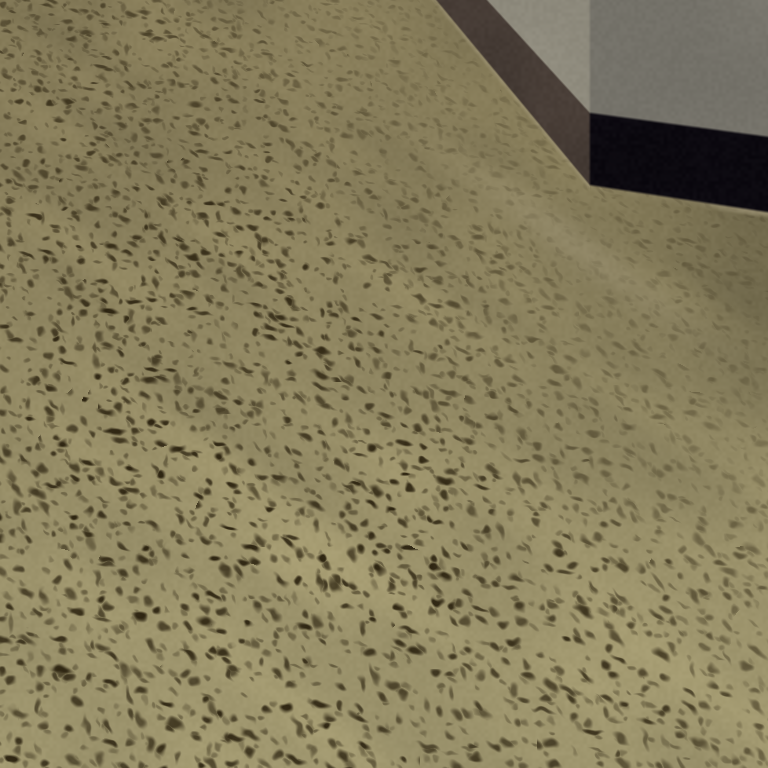
Give the GLSL for this texture, as a WebGL 1 fragment shader.

```glsl
precision highp float;
// Speckled tan floor receding toward the dark skirting of a wall corner.

uniform vec2 u_resolution;

const float CORNER_X = 0.768;
const vec3 FLOOR_NEAR = vec3(0.635, 0.600, 0.440);
const vec3 FLOOR_FAR = vec3(0.520, 0.480, 0.345);
const vec3 SPECK = vec3(0.150, 0.115, 0.045);
const vec3 DUST = vec3(0.640, 0.600, 0.480);
const vec3 SKIRT_LEFT = vec3(0.270, 0.230, 0.205);
const vec3 SKIRT_RIGHT = vec3(0.045, 0.035, 0.060);
const vec3 WALL_LEFT = vec3(0.570, 0.555, 0.500);
const vec3 WALL_RIGHT = vec3(0.470, 0.460, 0.425);

vec2 hash2(vec2 p) {
  vec3 q = fract(p.xyx * vec3(0.1031, 0.1030, 0.0973));
  q += dot(q, q.yzx + 33.33);
  return fract((q.xx + q.yz) * q.zy);
}

float noise(vec2 p) {
  vec2 i = floor(p);
  vec2 f = fract(p);
  f = f * f * (3.0 - 2.0 * f);
  float low = mix(hash2(i).x, hash2(i + vec2(1.0, 0.0)).x, f.x);
  float high = mix(hash2(i + vec2(0.0, 1.0)).x, hash2(i + 1.0).x, f.x);
  return mix(low, high, f.y);
}

vec2 rotate(vec2 p, float angle) {
  float c = cos(angle);
  float s = sin(angle);
  return vec2(c * p.x + s * p.y, c * p.y - s * p.x);
}

// Soft slanted grains, one per jittered cell; presence sets how many appear.
float specks(vec2 p, float presence, float seed) {
  p += 0.28 * (vec2(noise(p * 2.3 + seed), noise(p * 2.3 + seed + 41.0)) - 0.5);
  vec2 cell = floor(p);
  float cover = 0.0;
  for (int j = -1; j <= 1; j++) {
    for (int i = -1; i <= 1; i++) {
      vec2 id = cell + vec2(float(i), float(j));
      vec2 place = hash2(id + seed);
      vec2 form = hash2(id + seed + 113.0);
      vec2 kind = hash2(id + seed + 271.0);
      float angle = -0.78 + 1.3 * (form.y - 0.5);
      vec2 size = vec2(mix(0.24, 0.56, form.x * form.x), mix(0.14, 0.25, kind.y));
      float r = length(rotate(p - id - place, angle) / size);
      float dark = mix(0.40, 1.0, place.x * 0.4 + form.y * 0.6);
      float grain = 1.0 - smoothstep(0.35, 1.35, r);
      cover = max(cover, grain * dark * step(kind.x, presence));
    }
  }
  return cover;
}

// Height of an edge that bends at the wall corner.
float bentEdge(float x, float cornerY, float leftSlope, float rightSlope) {
  float dx = x - CORNER_X;
  return cornerY + min(dx, 0.0) * leftSlope + max(dx, 0.0) * rightSlope;
}

vec3 floorColor(vec2 uv, float below) {
  // Perspective shrinks the grains with height.
  vec2 ground = vec2(uv.x - 0.4, uv.y) / (1.0 - 0.28 * uv.y);
  float wallDistance = dot(uv - vec2(0.766, 0.759), vec2(-0.77, -0.639));
  float patches = noise(ground * 7.0 + 5.0);
  float streaks = noise(rotate(ground, -0.68) * vec2(5.0, 19.0) + 20.0);

  vec3 color = mix(FLOOR_NEAR, FLOOR_FAR, smoothstep(0.0, 1.0, uv.y));
  color *= 1.0 + 0.07 * (patches - 0.5) + 0.09 * (streaks - 0.5);
  float shade = smoothstep(0.72, 1.0, uv.x) * smoothstep(0.25, 0.75, uv.y);
  color *= 1.0 - 0.20 * shade;

  // Worn pale band running down from the corner.
  vec2 band = rotate(uv - vec2(0.75, 0.68), -0.62) / vec2(0.17, 0.022);
  float worn = exp(-dot(band, band));
  color = mix(color, DUST, 0.40 * worn);

  float strength = mix(0.30, 1.0, smoothstep(0.0, 0.42, wallDistance));
  strength *= (1.0 - 0.35 * uv.y * uv.y) * (1.0 - 0.6 * worn);
  strength *= 0.8 + 0.4 * patches;
  float presence = 0.58 + 0.35 * noise(ground * 11.0 + 70.0);
  float coarse = specks(ground * 39.0 + 60.0, presence, 7.0);
  float fine = 0.50 * specks(ground * 55.0 + 90.0, 0.55, 31.0);
  color = mix(color, SPECK, clamp(max(coarse, fine) * strength, 0.0, 0.92));

  // Dusty rim where the floor meets the skirting.
  float rim = 1.0 - smoothstep(0.002, 0.010, below);
  float rimShare = uv.x < CORNER_X ? 0.45 : 0.15 + 0.5 * smoothstep(0.9, 0.96, uv.x);
  return mix(color, DUST, rim * rimShare);
}

void main() {
  vec2 uv = gl_FragCoord.xy / u_resolution;
  float soft = max(0.0025, 0.8 / u_resolution.y);
  float skirtBottom = bentEdge(uv.x, 0.759, -1.205, -0.152);
  float skirtTop = bentEdge(uv.x, 0.853, -1.097, -0.134);
  float rightSide = smoothstep(-soft, soft, uv.x - CORNER_X);

  vec3 wall = mix(WALL_LEFT, WALL_RIGHT, rightSide);
  wall *= 0.96 + 0.08 * noise(uv * 9.0);
  vec3 skirt = mix(SKIRT_LEFT, SKIRT_RIGHT, rightSide);
  skirt *= 0.9 + 0.2 * noise(uv * 14.0);

  vec3 color = floorColor(uv, skirtBottom - uv.y);
  color = mix(color, skirt, smoothstep(-soft, soft, uv.y - skirtBottom));
  color = mix(color, wall, smoothstep(-soft, soft, uv.y - skirtTop));
  color += 0.024 * (noise(uv * 210.0) - 0.5);
  gl_FragColor = vec4(color, 1.0);
}
```
